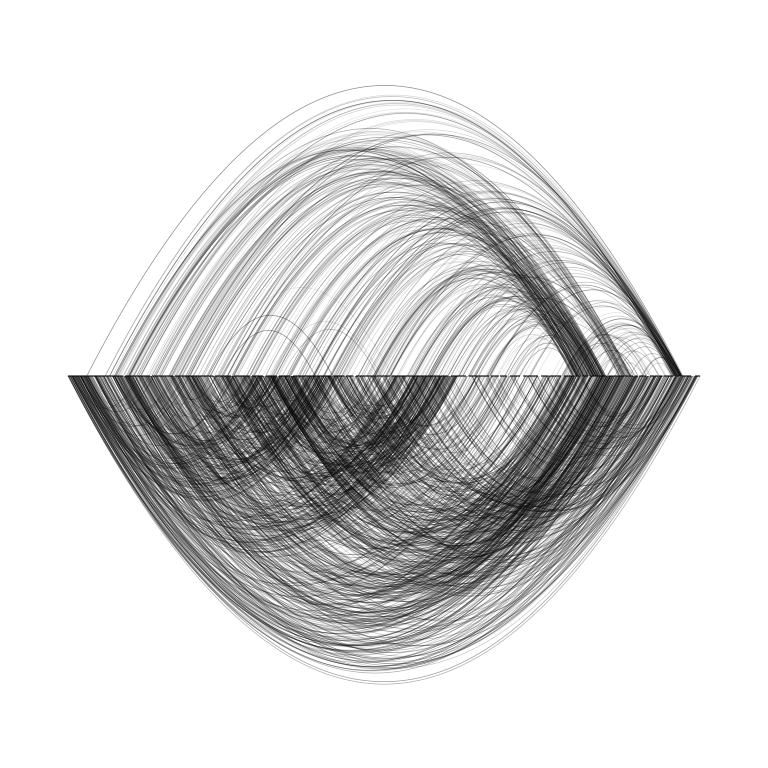
This background is drawn by a three.js fragment shader. Its source:

```glsl
varying vec2 vUv;

const float BASELINE = 0.5104;
const vec3 PAPER = vec3(1.0);
const vec3 INK = vec3(0.03);

vec4 hash4(float n) {
  vec4 r = fract(n * vec4(0.1031, 0.1130, 0.0973, 0.1099));
  r += dot(r, r.wzxy + 33.33);
  return fract((r.xxyz + r.yzzw) * r.zywx);
}

float gradientNoise(float x) {
  float cell = floor(x);
  float t = x - cell;
  float left = (hash4(cell + 7.0).x * 2.0 - 1.0) * t;
  float right = (hash4(cell + 8.0).x * 2.0 - 1.0) * (t - 1.0);
  return 2.0 * mix(left, right, t * t * (3.0 - 2.0 * t));
}

// Gathers evenly spread feet into loose bundles
float bundle(float x) {
  return x + 0.003 * sin(x * 95.0) + 0.0018 * sin(x * 241.0);
}

// Left and right foot of an arc above the baseline
vec2 upperSpan(vec4 r) {
  float start = bundle(0.145 + 0.53 * r.x);
  if (r.z < 0.58) return vec2(start, 0.745 + 0.044 * r.y);
  if (r.z < 0.70) return vec2(start, 0.805 + 0.017 * r.y);
  if (r.z < 0.92) return vec2(0.135 + 0.72 * r.x, 0.872 + 0.016 * sqrt(r.y));
  if (r.z < 0.985) return vec2(0.73 + 0.08 * r.x, 0.82 + 0.06 * r.y);
  start = 0.27 + 0.14 * r.x;
  return vec2(start, start + 0.12 + 0.22 * r.y * r.y);
}

// Left and right foot of an arc below the baseline
vec2 lowerSpan(vec4 r) {
  float start = bundle(0.09 + 0.38 * r.x);
  if (r.z < 0.19) return vec2(start, 0.735 + 0.095 * r.y);
  if (r.z < 0.27) return vec2(0.089 + 0.24 * r.x * r.x, 0.78 + 0.13 * r.y);
  if (r.z < 0.41) return vec2(0.09 + 0.36 * r.x, 0.50 + 0.096 * sqrt(r.y));
  if (r.z < 0.54) return vec2(0.09 + 0.23 * r.x, 0.33 + 0.11 * r.y);
  if (r.z < 0.67) return vec2(bundle(0.30 + 0.46 * r.x), 0.83 + 0.08 * r.y);
  if (r.z < 0.78) return vec2(start, mix(0.48, 0.74, r.y));
  if (r.z < 0.88) return vec2(start, start + 0.06 + 0.24 * r.y);
  start = bundle(0.09 + 0.43 * r.x);
  return vec2(start, mix(start + 0.12, 0.87, r.y));
}

// Height and slope of a parabola standing on two feet
vec2 arch(float x, vec2 feet) {
  float span = feet.y - feet.x;
  return 1.95 * vec2((x - feet.x) * (feet.y - x), feet.x + feet.y - 2.0 * x) / span;
}

float stroke(vec2 q, vec2 feet) {
  vec2 curve = arch(q.x, feet);
  float dist = abs(q.y - curve.x) * inversesqrt(1.0 + curve.y * curve.y);
  return 1.0 - smoothstep(0.0, 0.00125, dist);
}

void main() {
  bool above = vUv.y > BASELINE;
  vec2 q = vec2(vUv.x, abs(vUv.y - BASELINE));
  float light = 1.0;

  // Woven arcs, skipped outside their common envelope
  if (q.y < arch(q.x, vec2(0.08, 0.92)).x) {
    if (above) {
      for (int i = 0; i < 400; i++) {
        vec4 r = hash4(float(i) + 11.0);
        light *= 1.0 - mix(0.08, 0.34, r.w * r.w) * stroke(q, upperSpan(r));
      }
      light *= 1.0 - 0.35 * stroke(q, vec2(0.113, 0.889));
    } else {
      for (int i = 0; i < 1150; i++) {
        vec4 r = hash4(float(i) + 503.0);
        light *= 1.0 - mix(0.08, 0.37, r.w) * stroke(q, lowerSpan(r));
      }
      light *= 1.0 - 0.25 * stroke(q, vec2(0.0885, 0.9115));
    }
  }

  // Broken line of feet, with more gaps to the right
  float gapLevel = mix(-0.40, -0.10, smoothstep(0.55, 0.85, q.x));
  float dash = smoothstep(gapLevel - 0.08, gapLevel + 0.08, gradientNoise(q.x * 170.0));
  float extent = smoothstep(0.0875, 0.0895, q.x) * (1.0 - smoothstep(0.9105, 0.9125, q.x));
  light *= 1.0 - 0.75 * dash * extent * (1.0 - smoothstep(0.0003, 0.0014, q.y));

  gl_FragColor = vec4(mix(INK, PAPER, light), 1.0);
}
```
